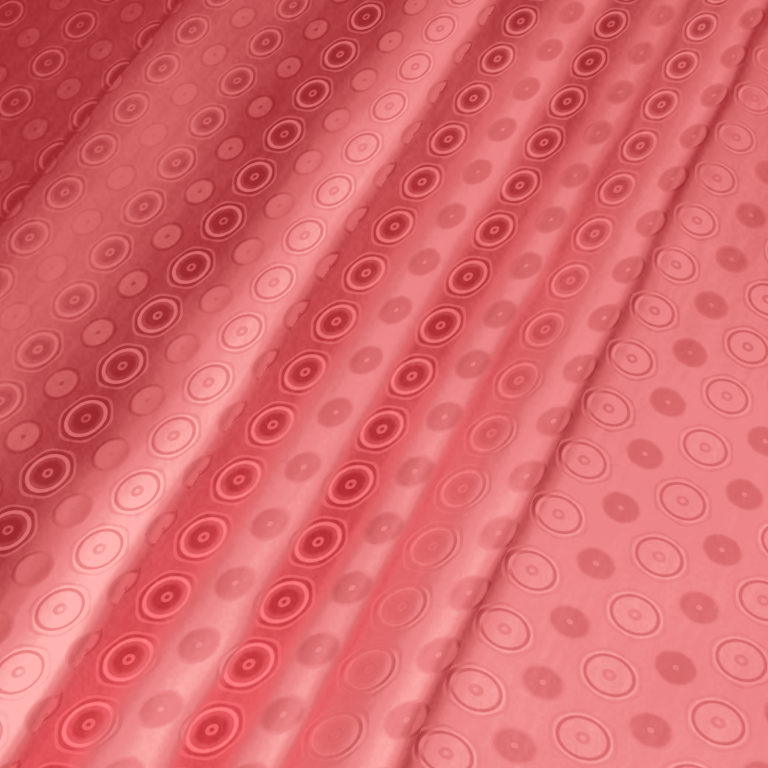
Write a Shadertoy shader that draws this texture.

```glsl
// Draped pink satin with woven medallions: a fan of diagonal folds is shaded by
// a tone profile across the cloth, and alternating columns of large and small
// ellipses follow the folds, shrinking with distance and flipping with the sheen.

float hash(vec2 p) {
    return fract(sin(dot(p, vec2(127.1, 311.7))) * 43758.5453);
}

float noise(vec2 p) {
    vec2 i = floor(p), f = fract(p);
    f = f * f * (3.0 - 2.0 * f);
    return mix(mix(hash(i), hash(i + vec2(1, 0)), f.x),
               mix(hash(i + vec2(0, 1)), hash(i + vec2(1, 1)), f.x), f.y);
}

float ridge(float x, float start, float peak, float end) {
    return smoothstep(start, peak, x) * (1.0 - smoothstep(peak, end, x));
}

float ring(float r, float radius, float width, float blur) {
    return 1.0 - smoothstep(width * 0.4, width + blur, abs(r - radius));
}

float disc(float r, float radius, float blur) {
    return 1.0 - smoothstep(radius - blur, radius + blur, r);
}

// Tone of the bare cloth, by position across the folds and down the canvas
float clothTone(float across, float down) {
    float tone = mix(0.16, 0.27, smoothstep(0.63, 0.66, across));
    tone += 0.27 * ridge(across, 0.20, 0.32, 0.48);
    tone += 0.82 * ridge(across, 0.50, 0.622, 0.655);
    tone += 0.56 * ridge(across, 0.69, 0.768, 0.805);
    tone += 0.52 * ridge(across, 0.83, 0.880, 0.905);
    tone += 0.16 * smoothstep(0.89, 0.92, across);
    tone += 0.40 * ridge(across, 0.935, 0.985, 1.008);
    tone += 0.25 * smoothstep(1.008, 1.045, across);
    tone -= 0.22 * ridge(across, 0.995, 1.008, 1.026);
    tone -= 0.20 * ridge(across, 0.222, 0.233, 0.239);
    return tone * mix(0.72, 1.14, down);
}

// Tone change of one medallion; sheen 0 is shaded cloth, 1 is lit cloth
float medallion(vec2 q, bool small, float sheen, float blur) {
    float r = length(q);
    if (small) {
        float dot0 = disc(r, 0.05, blur);
        float body = disc(r, 0.31, 0.03 + blur);
        float edge = ring(r, 0.33, 0.035, blur);
        return mix(0.15 * body - 0.10 * edge - 0.16 * dot0,
                   -0.26 * body - 0.06 * edge + 0.20 * dot0, sheen);
    }
    float halo = r * (1.0 + 0.03 * cos(6.0 * atan(q.y, q.x)));
    float shaded = 0.34 * ring(r, 0.37, 0.035, blur) - 0.15 * disc(r, 0.25, 0.03 + blur)
                 - 0.09 * ring(r, 0.44, 0.04, blur) + 0.15 * ring(halo, 0.50, 0.025, blur)
                 + 0.28 * ring(r, 0.07, 0.03, blur);
    float lit = 0.07 * disc(r, 0.38, blur) - 0.32 * ring(r, 0.38, 0.03, blur)
              + 0.11 * ring(r, 0.43, 0.03, blur) - 0.10 * ring(halo, 0.50, 0.025, blur)
              - 0.20 * ring(r, 0.08, 0.035, blur);
    return mix(shaded, lit, sheen);
}

vec3 satin(float tone) {
    vec3 c = mix(vec3(0.62, 0.16, 0.18), vec3(0.85, 0.41, 0.42), smoothstep(-0.05, 0.46, tone));
    c = mix(c, vec3(0.93, 0.52, 0.53), smoothstep(0.42, 0.70, tone));
    return mix(c, vec3(1.0, 0.70, 0.69), smoothstep(0.68, 1.05, tone));
}

void mainImage(out vec4 fragColor, in vec2 fragCoord) {
    vec2 p = fragCoord / iResolution.xy;
    p.y = 1.0 - p.y;

    // Fan of fold lines, and row count with perspective
    float across = (p.x + 0.9 * p.y) / (1.0 + 0.411 * p.y);
    float along = 23.8 * log(1.0 + p.y / 1.116);
    float rowSize = 0.0469 + 0.042 * p.y;
    float blur = 1.2 / (iResolution.y * rowSize);

    float wobble = 0.008 * (noise(vec2(across * 14.0, along * 0.9)) - 0.5);
    float tone = clothTone(across + wobble, p.y);
    float sheen = smoothstep(0.30, 0.62, tone);

    // Each panel of cloth: first column, column pitch, row phase, phase per column
    vec4 panel = vec4(0.492, 0.0527, 0.46, -0.34);
    float stagger = 0.0, rowScale = 1.0, tilt = 0.30;
    if (across < 0.234) panel.xz = vec2(0.448, 0.64);
    if (across > 0.650) { panel = vec4(0.695, 0.0592, 0.58, 0.04); stagger = -0.27; }
    if (across > 1.009) {
        panel = vec4(1.043, 0.0605, 0.70, -0.12);
        stagger = 0.0; rowScale = 0.956; tilt = -0.22;
    }

    // Medallions of the nearest three columns
    float column = round((across - panel.x) / panel.y);
    float pattern = 0.0;
    for (int i = -1; i <= 1; i++) {
        float k = column + float(i);
        float odd = mod(k, 2.0);
        float phase = panel.z + panel.w * k + stagger * odd;
        float row = (round(along / rowScale - phase) + phase) * rowScale;
        float y = 1.116 * (exp(row / 23.8) - 1.0);
        float x = (panel.x + panel.y * k) * (1.0 + 0.411 * y) - 0.9 * y;
        vec2 q = (p - vec2(x, y)) / rowSize;
        q.y = 1.25 * (q.y + tilt * q.x);
        pattern += medallion(q, odd > 0.5, sheen, blur);
    }
    tone += pattern * mix(0.50, 0.95, smoothstep(0.36, 0.47, across));

    // Woven grain, streaks along the folds and soft cloudiness
    tone += 0.05 * (noise(p * vec2(260.0, 200.0)) - 0.5);
    tone += 0.06 * (noise(vec2(across * 130.0, along * 1.5)) - 0.5);
    tone += 0.09 * (noise(p * 9.0) - 0.5);

    // Warm reflected red inside the folds
    vec3 color = satin(tone);
    float inFold = smoothstep(0.62, 0.67, across) * (1.0 - smoothstep(0.90, 1.0, across));
    color += inFold * (1.0 - sheen) * p.y * vec3(0.10, -0.02, -0.01);
    fragColor = vec4(clamp(color, 0.0, 1.0), 1.0);
}
```
